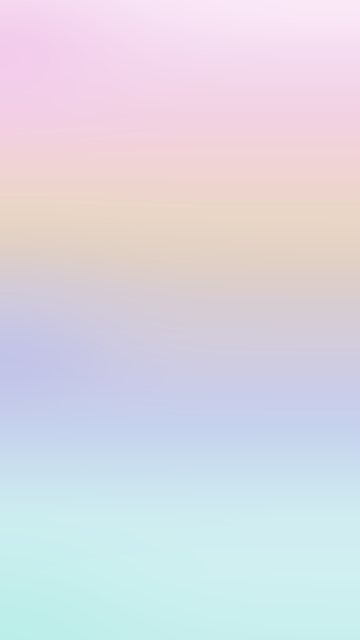
A WebGL 1 fragment shader for this background:

```glsl
precision highp float;

uniform vec2 u_resolution;

#define BEND_HEIGHT 0.52
#define BEND_AMOUNT 0.05
#define BEND_SIZE vec2(0.36, 0.14)
#define ORCHID vec3(0.95, 0.79, 0.92)
#define VIOLET vec3(0.74, 0.75, 0.91)
#define TURQUOISE vec3(0.72, 0.93, 0.91)
#define PEARL vec3(0.985, 0.92, 0.975)

// Soft elliptical falloff, 1 at the centre
float glow(vec2 p, vec2 centre, vec2 size) {
  vec2 d = (p - centre) / size;
  return exp(-dot(d, d));
}

// Blend to the next colour between two heights
vec3 blendTo(vec3 base, vec3 next, float low, float high, float y) {
  return mix(base, next, clamp((y - low) / (high - low), 0.0, 1.0));
}

// Vertical pastel ramp, from the bottom up
vec3 pastelRamp(float y) {
  vec3 c = vec3(0.78, 0.935, 0.93);
  c = blendTo(c, vec3(0.815, 0.94, 0.945), 0.00, 0.10, y);
  c = blendTo(c, vec3(0.815, 0.93, 0.945), 0.10, 0.19, y);
  c = blendTo(c, vec3(0.79, 0.87, 0.935), 0.19, 0.27, y);
  c = blendTo(c, vec3(0.775, 0.825, 0.93), 0.27, 0.33, y);
  c = blendTo(c, vec3(0.795, 0.80, 0.91), 0.33, 0.39, y);
  c = blendTo(c, vec3(0.82, 0.80, 0.87), 0.39, 0.45, y);
  c = blendTo(c, vec3(0.84, 0.80, 0.825), 0.45, 0.52, y);
  c = blendTo(c, vec3(0.88, 0.815, 0.77), 0.52, 0.59, y);
  c = blendTo(c, vec3(0.915, 0.84, 0.78), 0.59, 0.66, y);
  c = blendTo(c, vec3(0.94, 0.83, 0.825), 0.66, 0.73, y);
  c = blendTo(c, vec3(0.95, 0.82, 0.89), 0.73, 0.82, y);
  c = blendTo(c, vec3(0.955, 0.85, 0.93), 0.82, 0.90, y);
  return blendTo(c, vec3(0.97, 0.89, 0.96), 0.90, 1.00, y);
}

void main() {
  vec2 uv = gl_FragCoord.xy / u_resolution;

  // The bands rise towards the left edge
  float bend = BEND_AMOUNT * glow(uv, vec2(0.0, BEND_HEIGHT), BEND_SIZE);
  vec3 color = pastelRamp(uv.y - bend);

  // Tinted glows at the edges
  color = mix(color, ORCHID, 0.85 * glow(uv, vec2(0.0, 0.92), vec2(0.32, 0.10)));
  color = mix(color, VIOLET, 0.65 * glow(uv, vec2(0.0, 0.44), vec2(0.28, 0.08)));
  color = mix(color, TURQUOISE, 0.75 * glow(uv, vec2(0.0, 0.0), vec2(0.40, 0.15)));
  color = mix(color, PEARL, 0.70 * glow(uv, vec2(0.95, 1.0), vec2(0.50, 0.06)));

  gl_FragColor = vec4(color, 1.0);
}
```
